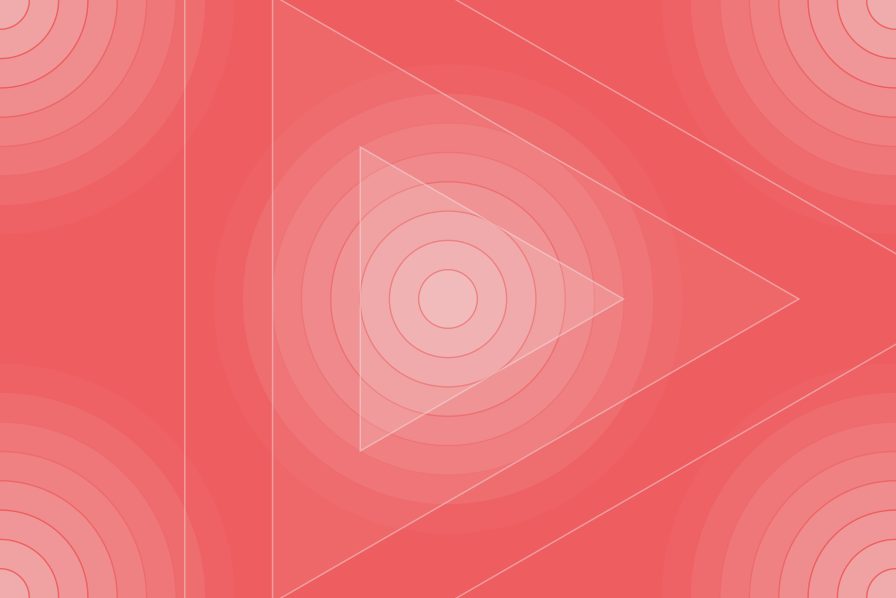
A Shadertoy shader for this background:

```glsl
// Antialiased fill of a signed distance, with edges one pixel wide
float cover(float d) {
    return clamp(0.5 - d * iResolution.y, 0.0, 1.0);
}

float stroke(float d, float width) {
    return cover(abs(d) - 0.5 * width);
}

// Equilateral triangle pointing right, centred on the origin
float triangle(vec2 p, float inradius) {
    return max(-p.x, dot(vec2(0.5, 0.8660254), vec2(p.x, abs(p.y)))) - inradius;
}

void mainImage(out vec4 fragColor, in vec2 fragCoord) {
    vec2 halfSize = 0.5 * iResolution.xy / iResolution.y;
    vec2 p = fragCoord / iResolution.y - halfSize;

    vec3 coral = vec3(0.933, 0.365, 0.376);
    vec3 ringRed = vec3(0.93, 0.335, 0.335);
    vec3 blush = vec3(0.95, 0.92, 0.92);

    // Distance to the nearest ring centre: the middle or a corner
    float radius = min(length(p), length(abs(p) - halfSize));

    // Stacked translucent discs, outlined more strongly toward the core
    float glow = 0.0;
    float outline = 0.0;
    for (int i = 1; i <= 8; i++) {
        float k = float(i);
        float edge = radius - 0.049 * k;
        glow += cover(edge) * (i == 8 ? 0.03 : 0.075);
        float strength = clamp((7.0 - k) * 0.22, 0.0, 0.85);
        outline = max(outline, stroke(edge, 0.0024) * strength);
    }
    vec3 color = mix(coral, blush, glow);
    color = mix(color, ringRed, outline);

    // Nested triangles, from the largest to the smallest
    for (int i = 3; i >= 1; i--) {
        float d = triangle(p, 0.1467 * float(i));
        float fill = i == 1 ? 0.17 : (i == 2 ? 0.07 : 0.005);
        color = mix(color, blush, cover(d) * fill);
        color = mix(color, blush, stroke(d, 0.0024) * 0.45);
    }

    fragColor = vec4(color, 1.0);
}
```
